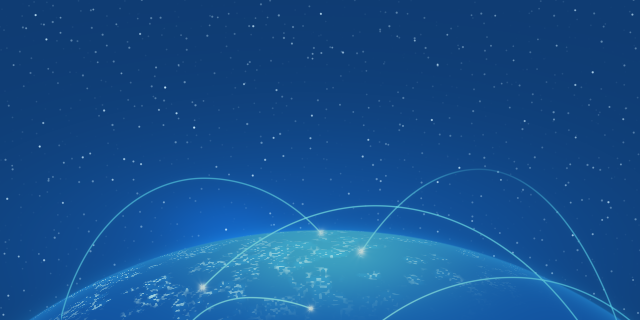
Give the GLSL for this background, as a WebGL 1 fragment shader.

```glsl
precision highp float;
// Starry blue sky above a glowing globe, with city lights linked by thin arcs.
uniform vec2 u_resolution;

float hash(vec2 p) {
  p = fract(p * vec2(0.1031, 0.1137));
  p += dot(p, p.yx + 33.33);
  return fract((p.x + p.y) * p.x * 47.3);
}

float noise(vec2 p) {
  vec2 i = floor(p), f = fract(p);
  f = f * f * (3.0 - 2.0 * f);
  return mix(mix(hash(i), hash(i + vec2(1, 0)), f.x),
             mix(hash(i + vec2(0, 1)), hash(i + vec2(1, 1)), f.x), f.y);
}

// Soft elliptical spot, 1 at its centre
float spot(vec2 p, vec2 center, vec2 radius) {
  vec2 q = (p - center) / radius;
  return exp(-dot(q, q));
}

// One jittered star per grid cell, most of them faint
float stars(vec2 p, float density, float px) {
  vec2 cell = floor(p * density);
  vec2 jitter = vec2(hash(cell + 17.0), hash(cell + 41.0));
  float dist = length(p - (cell + 0.15 + 0.7 * jitter) / density);
  float light = pow(hash(cell + 73.0), 5.0);
  float radius = 0.0012 + 0.0013 * light;
  return light * (1.0 - smoothstep(radius - 0.5 * px, radius + px, dist));
}

// Arch made of two quarter ellipses that share a peak, cut to a span of x
float arc(vec2 p, vec2 peak, vec2 left, vec2 right, vec2 span, float px) {
  vec2 radius = p.x < peak.x ? left : right;
  float t = clamp((p.x - peak.x) / radius.x, -0.98, 0.98);
  float root = sqrt(1.0 - t * t);
  float slope = radius.y * t / (radius.x * root);
  float dist = abs(p.y - peak.y + radius.y * (1.0 - root)) / sqrt(1.0 + slope * slope);
  float inside = step(span.x, p.x) * step(p.x, span.y);
  float line = 1.0 - smoothstep(0.0, 0.0012 + px, dist);
  return inside * (line + 0.08 * exp(-dist * 130.0));
}

// Small core with a ragged burst of rays
float beacon(vec2 p, vec2 center, float size) {
  vec2 q = (p - center) / size;
  float angle = atan(q.y, q.x);
  float rays = 0.65 + 0.35 * cos(angle * 7.0 + 2.0 * sin(angle * 3.0));
  return exp(-dot(q, q) * 5.0) + 0.6 * rays * exp(-length(q) * 2.2);
}

void main() {
  float px = 1.0 / u_resolution.y;
  vec2 p = gl_FragCoord.xy * px;
  p.x += 1.0 - 0.5 * u_resolution.x * px;

  // Sky lit from the horizon
  vec3 color = mix(vec3(0.058, 0.235, 0.45), vec3(0.075, 0.345, 0.66),
                   spot(p, vec2(0.95, 0.2), vec2(0.9, 0.38)));
  color += vec3(0.0, 0.05, 0.11) * spot(p, vec2(0.7, 0.29), vec2(0.2, 0.11));
  float starlight = stars(p, 12.0, px) + 0.8 * stars(p + 5.3, 17.0, px)
                  + 0.45 * stars(p + 9.1, 27.0, px);
  color = mix(color, vec3(0.8, 0.93, 1.0), min(starlight, 1.0));

  // Globe surface with a teal day spot
  vec2 fromCore = p - vec2(1.016, -1.379);
  float depth = 1.66 - length(fromCore);
  float lit = spot(p, vec2(1.03, 0.22), vec2(0.42, 0.17));
  vec3 globe = mix(vec3(0.065, 0.31, 0.61), vec3(0.08, 0.37, 0.68),
                   spot(p, vec2(1.0, 0.1), vec2(0.65, 0.25)));
  globe = mix(globe, vec3(0.25, 0.65, 0.76), 0.95 * lit);
  globe += vec3(0.05, 0.14, 0.12) * exp(-max(depth, 0.0) * 35.0) * (1.0 - lit);

  // City lights: fine grains gathered in foreshortened clumps
  vec2 land = vec2(atan(fromCore.x, fromCore.y) * 1.66, sqrt(max(depth, 0.0)));
  float clumps = 0.6 * noise(land * vec2(13.0, 19.0)) + 0.4 * noise(land * vec2(34.0, 46.0));
  float grains = noise(land * vec2(105.0, 150.0) + 3.7);
  float region = spot(p, vec2(0.46, 0.07), vec2(0.3, 0.13))
               + 0.75 * spot(p, vec2(1.16, 0.18), vec2(0.34, 0.09))
               + 0.45 * spot(p, vec2(0.85, 0.17), vec2(0.25, 0.1));
  float city = smoothstep(0.42, 0.68, clumps) * smoothstep(0.5, 0.85, grains);
  globe = mix(globe, vec3(0.68, 0.83, 0.84), 0.85 * min(city * region, 1.0));
  globe += vec3(0.02, 0.06, 0.06) * region * smoothstep(0.45, 0.75, clumps);

  // Thin atmosphere outside the limb
  float haze = exp(-max(-depth, 0.0) * 45.0);
  color += vec3(0.03, 0.12, 0.13) * haze * (0.6 + 0.4 * lit);
  color = mix(color, globe, smoothstep(-px, px, depth));

  // Linking arcs
  float links = 0.75 * arc(p, vec2(0.638, 0.443), vec2(0.469, 0.625), vec2(0.521, 0.599), vec2(0.19, 1.003), px);
  links += 0.85 * arc(p, vec2(1.172, 0.357), vec2(1.042, 1.771), vec2(0.911, 1.276), vec2(0.633, 1.82), px);
  float fade = 0.25 + 0.5 * smoothstep(0.02, 0.3, abs(p.x - 1.53));
  links += fade * arc(p, vec2(1.497, 0.471), vec2(0.651, 1.471), vec2(0.573, 1.393), vec2(1.128, 1.94), px);
  links += 0.8 * arc(p, vec2(0.781, 0.07), vec2(0.234, 0.203), vec2(0.391, 0.271), vec2(0.59, 0.971), px);
  links += 0.8 * arc(p, vec2(1.602, 0.133), vec2(0.781, 0.922), vec2(0.651, 0.773), vec2(1.18, 1.98), px);
  vec3 linkColor = mix(vec3(0.25, 0.68, 0.82), vec3(0.55, 0.86, 0.84),
                       spot(p, vec2(1.0, 0.1), vec2(0.6, 0.25)));
  color = mix(color, linkColor, min(links, 1.0));

  // Beacons where the arcs land
  float beacons = 0.6 * beacon(p, vec2(1.003, 0.273), 0.024)
                + 0.7 * beacon(p, vec2(1.128, 0.214), 0.03)
                + 0.85 * beacon(p, vec2(0.633, 0.102), 0.026)
                + 0.85 * beacon(p, vec2(0.971, 0.036), 0.02);
  color = mix(color, vec3(0.78, 0.85, 0.84), min(beacons, 0.9));

  gl_FragColor = vec4(color, 1.0);
}
```
